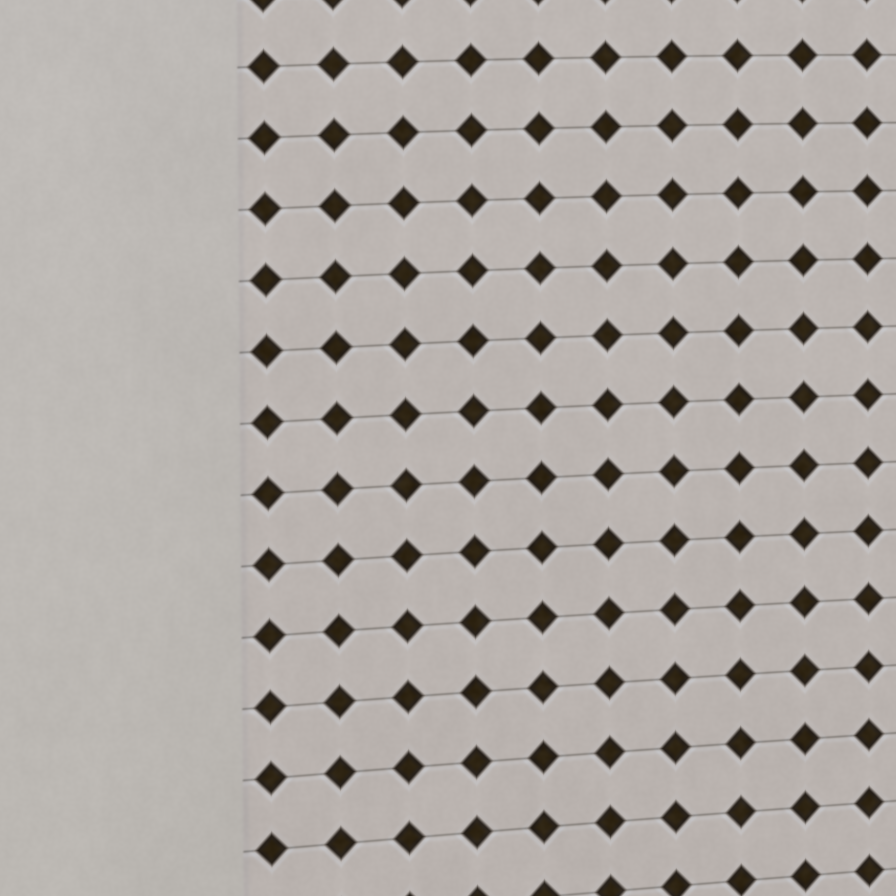
A three.js fragment shader for this texture:

```glsl
varying vec2 vUv;

vec2 hashGradient(vec2 cell) {
  float angle = 6.2832 * fract(sin(dot(cell, vec2(127.1, 311.7))) * 4375.85);
  return vec2(cos(angle), sin(angle));
}

float gradientNoise(vec2 p) {
  vec2 i = floor(p), f = fract(p);
  vec2 s = f * f * f * (f * (f * 6.0 - 15.0) + 10.0);
  float a = dot(hashGradient(i), f);
  float b = dot(hashGradient(i + vec2(1, 0)), f - vec2(1, 0));
  float c = dot(hashGradient(i + vec2(0, 1)), f - vec2(0, 1));
  float d = dot(hashGradient(i + vec2(1, 1)), f - vec2(1, 1));
  return mix(mix(a, b, s.x), mix(c, d, s.x), s.y);
}

// Column and row of the tiling, seen slightly from the side; rows count downward.
vec2 tileGrid(vec2 p) {
  float firstColumn = 0.3039 - 0.0104 * p.y;
  float lastColumn = 0.9704 - 0.0031 * p.y;
  float u = (p.x - firstColumn) / (lastColumn - firstColumn);
  float bow = u * (1.0 - u);
  float topRow = 0.9258 + 0.013 * u + 0.0117 * bow;
  float bottomRow = 0.0521 + 0.0521 * u + 0.005 * bow;
  return vec2(9.0 * (u - 0.046 * bow), 11.0 * (topRow - p.y) / (topRow - bottomRow));
}

float band(float x, float width) {
  return exp(-x * x / (width * width));
}

vec3 tiledFloor(vec2 p) {
  vec2 grid = tileGrid(p);
  vec2 f = grid - floor(grid + 0.5);
  float diamond = abs(f.x) + abs(f.y) - 0.225;

  vec3 color = mix(vec3(0.725, 0.698, 0.682), vec3(0.74, 0.715, 0.70), p.y);
  color += 0.008 * band(f.x, 0.1);

  // Grout lines with a pale lower lip
  float outside = smoothstep(-0.02, 0.06, diamond);
  color += vec3(0.02, 0.03, 0.04) * band(f.y - 0.05, 0.035) * outside;
  color = mix(color, vec3(0.50, 0.48, 0.46), 0.7 * band(f.y, 0.019) * outside);

  // Bluish rim of light, strongest under each diamond
  float rim = band(diamond - 0.08, 0.045) * mix(0.35, 1.0, smoothstep(-0.1, 0.1, f.y));
  color += vec3(0.025, 0.04, 0.055) * rim;

  // Dark diamonds with a browner heart
  vec3 dark = mix(vec3(0.18, 0.14, 0.07), vec3(0.15, 0.125, 0.10), smoothstep(-0.15, -0.03, diamond));
  dark += 0.03 * gradientNoise(p * 90.0);
  return mix(dark, color, smoothstep(-0.045, 0.05, diamond));
}

void main() {
  vec2 p = vUv;
  float edge = p.x - (0.272 - 0.0077 * p.y);

  // Plain wall on the left
  vec3 wall = mix(vec3(0.735, 0.72, 0.70), vec3(0.75, 0.735, 0.72), p.y);
  wall -= 0.012 * smoothstep(-0.2, 0.0, edge);

  vec3 color = mix(wall, tiledFloor(p), smoothstep(-0.002, 0.002, edge));
  color -= vec3(0.025, 0.02, 0.012) * band(edge - 0.003, 0.004);

  // Soft mottling and fine grain
  color += 0.012 * gradientNoise(p * 9.0) + 0.012 * gradientNoise(p * vec2(60.0, 40.0));
  color += 0.01 * gradientNoise(p * 170.0);
  gl_FragColor = vec4(color, 1.0);
}
```
